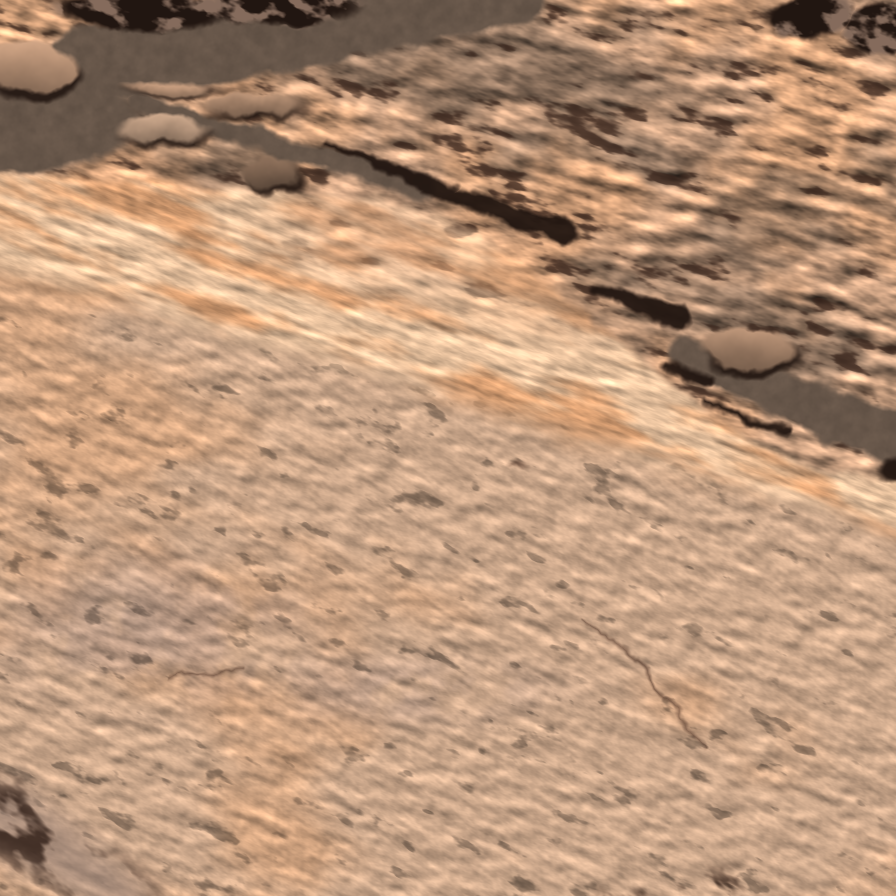
A WebGL 2 fragment shader for this texture:

```glsl
#version 300 es
precision highp float;
uniform vec2 u_resolution;
out vec4 fragColor;

const vec3 TAN = vec3(0.79, 0.65, 0.54);
const vec3 PALE = vec3(0.91, 0.76, 0.62);
const vec3 OCHRE = vec3(0.83, 0.61, 0.44);
const vec3 MAUVE = vec3(0.65, 0.55, 0.50);
const vec3 LEDGE = vec3(0.72, 0.57, 0.46);
const vec3 SAND = vec3(0.40, 0.335, 0.285);
const vec3 SHADOW = vec3(0.13, 0.085, 0.065);

float hash(vec2 p) {
  vec3 q = fract(vec3(p.xyx) * 0.1031);
  q += dot(q, q.yzx + 33.33);
  return fract((q.x + q.y) * q.z);
}

float noise(vec2 p) {
  vec2 i = floor(p), f = fract(p);
  f = f * f * (3.0 - 2.0 * f);
  return mix(mix(hash(i), hash(i + vec2(1, 0)), f.x),
             mix(hash(i + vec2(0, 1)), hash(i + vec2(1, 1)), f.x), f.y);
}

float fbm(vec2 p) {
  float sum = 0.0, amp = 0.53;
  for (int i = 0; i < 4; i++) {
    sum += amp * noise(p);
    p = mat2(1.6, 1.1, -1.1, 1.6) * p + 17.3;
    amp *= 0.5;
  }
  return sum;
}

// Coordinates along and across beds that dip to the right
vec2 strata(vec2 p, float dip, vec2 scale) {
  float c = cos(dip), s = sin(dip);
  return vec2(c * p.x - s * p.y, s * p.x + c * p.y) * scale;
}

// Slope lit from the upper left
float relief(vec2 p, vec2 toLight) {
  return fbm(p) - fbm(p + toLight);
}

// Capsule whose radius runs from r0 to r1
float taper(vec2 p, vec2 a, vec2 b, float r0, float r1) {
  vec2 d = b - a;
  float t = clamp(dot(p - a, d) / dot(d, d), 0.0, 1.0);
  return length(p - a - d * t) - mix(r0, r1, t);
}

float blob(vec2 p, vec2 center, vec2 radii) {
  return (length((p - center) / radii) - 1.0) * min(radii.x, radii.y);
}

float fill(float d, float soft) {
  return smoothstep(soft, -soft, d);
}

// Lit top over a dark underside
vec3 boulder(vec3 col, vec2 p, vec2 center, vec2 radii, vec3 tint) {
  float under = blob(p, center - vec2(-0.005, 0.35 * radii.y), radii);
  col = mix(col, SHADOW, 0.9 * fill(under, 0.004));
  float light = 0.85 + 0.2 * (p.y - center.y) / radii.y;
  return mix(col, tint * light, fill(blob(p, center, radii), 0.003));
}

// Smooth lower slab with stains and fine pitting
vec3 slab(vec2 p) {
  vec2 q = strata(p, 0.42, vec2(38.0, 85.0));
  float stain = fbm(strata(p, 0.3, vec2(4.0, 7.0)) + 4.0);
  vec3 col = mix(TAN, OCHRE, 0.45 * smoothstep(0.5, 0.75, stain));
  float cool = fill(blob(p, vec2(0.17, 0.30), vec2(0.14, 0.07)), 0.06)
             + fill(blob(p, vec2(0.46, 0.23), vec2(0.12, 0.03)), 0.03);
  col = mix(col, MAUVE, 0.55 * min(cool, 1.0) * smoothstep(0.3, 0.6, fbm(p * 22.0)));
  col *= 1.0 + 0.65 * relief(q, vec2(-0.25, 0.45));
  return col * (1.0 - 0.3 * smoothstep(0.33, 0.2, fbm(q * 0.8 + 31.0)));
}

// Broken ledges with shadowed gaps
vec3 ledges(vec2 p) {
  vec2 q = strata(p, 0.27, vec2(24.0, 68.0));
  float h = fbm(q);
  vec3 col = mix(LEDGE, OCHRE, 0.5 * smoothstep(0.4, 0.7, fbm(p * 9.0 + 8.0)));
  col = mix(col, SAND, 0.55 * smoothstep(0.52, 0.7, fbm(strata(p, 0.3, vec2(7.0, 14.0)))));
  col *= 1.0 + 1.5 * relief(q, vec2(-0.25, 0.5));
  return mix(col, SHADOW * 1.8, 0.75 * smoothstep(0.38, 0.24, h));
}

// Dark heaps of rubble with a few lit faces
vec3 rubble(vec2 p) {
  float face = smoothstep(0.5, 0.68, fbm(strata(p, 0.3, vec2(38.0, 60.0))));
  return mix(SHADOW, vec3(0.52, 0.42, 0.36), face);
}

void main() {
  vec2 p = gl_FragCoord.xy / u_resolution;
  vec2 rough = vec2(fbm(p * 38.0), fbm(p * 38.0 + 50.0)) - 0.5;
  vec2 w = p + 0.018 * rough;

  // Slab and its pale upper band
  float crest = 0.81 - 0.08 * p.x - 0.265 * smoothstep(0.42, 0.95, p.x);
  float brow = 0.70 - 0.30 * p.x + 0.04 * (fbm(p * 7.0) - 0.5);
  vec2 bedding = strata(p, 0.36, vec2(15.0, 60.0));
  vec3 band = mix(OCHRE, PALE, smoothstep(0.25, 0.55, fbm(bedding * 0.6)));
  band *= 1.0 + 0.75 * relief(bedding * 1.7, vec2(-0.25, 0.45));
  float worn = smoothstep(0.07, 0.15, p.y - brow) * smoothstep(0.2, 0.4, p.x);
  band = mix(band, ledges(p) * 1.15, 0.45 * worn * smoothstep(0.75, 0.62, p.x));
  vec3 col = mix(slab(p), band, smoothstep(-0.02, 0.025, p.y - brow));
  col = mix(col, ledges(p), smoothstep(-0.008, 0.008, w.y - crest));

  // Drifts of grey sand
  float drift = taper(w, vec2(0.10, 0.925), vec2(0.58, 1.0), 0.045, 0.028);
  drift = min(drift, blob(w, vec2(0.03, 0.865), vec2(0.12, 0.055)));
  drift = min(drift, taper(w, vec2(0.15, 0.885), vec2(0.47, 0.79), 0.012, 0.014));
  drift = min(drift, taper(w, vec2(0.76, 0.605), vec2(1.02, 0.50), 0.016, 0.034));
  col = mix(col, SAND * (0.9 + 0.2 * fbm(p * 90.0)), fill(drift, 0.005));

  // Shadowed crevices
  float gap = taper(w, vec2(0.36, 0.842), vec2(0.50, 0.785), 0.003, 0.010);
  gap = min(gap, taper(w, vec2(0.48, 0.788), vec2(0.63, 0.742), 0.007, 0.015));
  gap = min(gap, taper(w, vec2(0.665, 0.677), vec2(0.755, 0.642), 0.006, 0.013));
  gap = min(gap, taper(w, vec2(0.74, 0.592), vec2(0.79, 0.577), 0.004, 0.007));
  gap = min(gap, taper(w, vec2(0.79, 0.548), vec2(0.88, 0.518), 0.003, 0.005));
  gap = min(gap, blob(w, vec2(1.0, 0.475), vec2(0.02, 0.012)));
  col = mix(col, SHADOW, 0.95 * fill(gap, 0.004));

  // Loose slabs and rubble
  col = boulder(col, w, vec2(0.19, 0.902), vec2(0.05, 0.008), LEDGE * 1.1);
  col = boulder(col, w, vec2(0.28, 0.884), vec2(0.055, 0.012), LEDGE);
  col = boulder(col, w, vec2(0.18, 0.855), vec2(0.05, 0.014), TAN);
  col = boulder(col, w, vec2(0.305, 0.808), vec2(0.032, 0.018), LEDGE * 0.75);
  col = boulder(col, w, vec2(0.835, 0.612), vec2(0.055, 0.024), LEDGE);
  col = boulder(col, w, vec2(0.03, 0.925), vec2(0.055, 0.028), LEDGE * 1.1);
  float heap = blob(w, vec2(0.16, 0.99), vec2(0.10, 0.022));
  heap = min(heap, blob(w, vec2(0.31, 0.995), vec2(0.085, 0.022)));
  heap = min(heap, blob(w, vec2(0.905, 0.982), vec2(0.048, 0.022)));
  heap = min(heap, blob(w, vec2(0.98, 0.968), vec2(0.038, 0.028)));
  col = mix(col, rubble(p), fill(heap, 0.004));

  // Cracks in the slab and broken lower corners
  float crack = taper(w, vec2(0.65, 0.31), vec2(0.72, 0.255), 0.001, 0.002);
  crack = min(crack, taper(w, vec2(0.72, 0.255), vec2(0.79, 0.16), 0.002, 0.001));
  crack = min(crack, taper(w, vec2(0.19, 0.244), vec2(0.27, 0.253), 0.001, 0.001));
  crack = min(crack, blob(w, vec2(0.58, 0.478), vec2(0.009, 0.003)));
  col = mix(col, SHADOW * 2.2, 0.6 * fill(crack, 0.003));
  float corner = fill(taper(w, vec2(0.0, 0.09), vec2(0.14, 0.0), 0.04, 0.025), 0.03);
  float foot = fill(taper(w, vec2(0.67, 0.0), vec2(0.82, 0.015), 0.006, 0.012), 0.012);
  float split = smoothstep(0.48, 0.32, fbm(strata(p, 0.6, vec2(20.0, 45.0)) + 9.0));
  col = mix(col, MAUVE * 0.9, 0.6 * corner);
  col = mix(col, SHADOW * 1.5, 0.85 * split * max(corner, foot));

  fragColor = vec4(clamp(col, 0.0, 1.0), 1.0);
}
```
